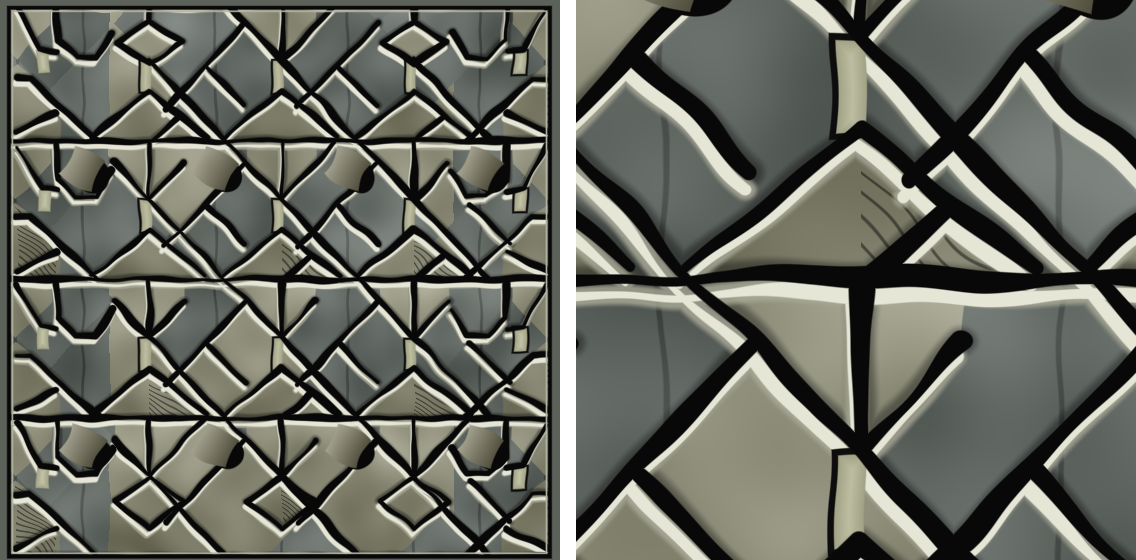
Left: the whole. Right: its middle third, enlarged.
Give the GLSL for this pattern, as a Shadertoy shader.

```glsl
const vec2 PITCH = vec2(0.2365, 0.2475);

float hash(vec2 p) {
    return fract(sin(dot(p, vec2(127.1, 311.7))) * 43758.55);
}
float gradientNoise(vec2 p) {
    vec2 i = floor(p), f = fract(p), w = f * f * (3.0 - 2.0 * f);
    float n[4];
    for (int k = 0; k < 4; k++) {
        vec2 o = vec2(k & 1, k >> 1);
        float a = 6.283 * hash(i + o);
        n[k] = dot(vec2(cos(a), sin(a)), f - o);
    }
    return mix(mix(n[0], n[1], w.x), mix(n[2], n[3], w.x), w.y);
}
vec2 toGrid(vec2 p) {
    return (p - vec2(0.03, 0.006)) / PITCH;
}
// Distance to a strut whose ends are given in cell units
float strut(vec2 q, vec2 a, vec2 b) {
    vec2 v = (q - a) * PITCH, e = (b - a) * PITCH;
    return length(v - e * clamp(dot(v, e) / dot(e, e), 0.0, 1.0));
}
bool crowned(vec2 id) {
    return id.y == 3.0 && mod(id.x, 2.0) == 1.0;
}

// Half motif along the side walls: hook, stepped gable and hanging cup
float edgeMotif(vec2 q) {
    vec2 cup[5] = vec2[](vec2(0.3, 1.0), vec2(0.31, 0.72), vec2(0.45, 0.6), vec2(0.6, 0.6), vec2(0.72, 0.78));
    vec2 step4[4] = vec2[](vec2(0.0, 0.45), vec2(0.1, 0.45), vec2(0.33, 0.25), vec2(0.62, 0.0));
    float d = strut(q, vec2(0.0, 0.06), vec2(0.3, 0.2));
    d = min(d, strut(q, vec2(0.0, 0.96), vec2(0.18, 0.66)));
    d = min(d, strut(q, vec2(0.18, 0.66), vec2(0.3, 0.64)));
    for (int k = 0; k < 4; k++) d = min(d, strut(q, cup[k], cup[k + 1]));
    for (int k = 0; k < 3; k++) d = min(d, strut(q, step4[k], step4[k + 1]));
    return d;
}

// Inner motif: split V or crown, crossing diagonals, gable or diamond
float innerMotif(vec2 q, vec2 id) {
    vec2 node = vec2(0.0, 0.58), m = vec2(abs(q.x), q.y);
    float d = strut(q, node, vec2(0.58, 0.0));
    if (crowned(id)) {
        d = min(d, strut(q, vec2(0.0, 0.86), vec2(0.0, 1.0)));
        d = min(d, strut(abs(q - vec2(0.0, 0.71)), vec2(0.24, 0.0), vec2(0.0, 0.15)));
    } else {
        d = min(d, strut(q, node, vec2(0.0, 1.0)));
        d = min(d, strut(q, node, id.x > 1.5 ? vec2(-0.42, 1.0) : vec2(-0.26, 0.84)));
        d = min(d, strut(q, node, vec2(0.26, 0.84) + 0.16 * step(0.4, hash(id + 3.0))));
    }
    if (id.x < 2.5) d = min(d, strut(q, vec2(0.12, 0.24), vec2(0.73, 0.85)));
    if (hash(id + 5.0) > 0.35) d = min(d, strut(q, vec2(0.42, 0.54), vec2(0.72, 0.26)));
    if (id.y < 0.5) {
        d = min(d, strut(m, vec2(0.0, 0.57), vec2(0.26, 0.4)));
        return min(d, strut(m, vec2(0.26, 0.4), vec2(0.0, 0.2)));
    }
    if (hash(id + 9.0) > 0.3) d = min(d, strut(q, vec2(0.22, 0.17), vec2(0.02, 0.0)));
    return min(d, strut(m, vec2(0.0, 0.36), vec2(0.43, 0.03)));
}

float network(vec2 p) {
    vec2 g = toGrid(p);
    float d = abs(g.y - round(g.y)) * PITCH.y;
    for (int i = -1; i <= 1; i++) {
        vec2 id = vec2(round(g.x) + float(i), floor(g.y)), q = g - id;
        if (id.x < 0.0 || id.x > 4.0) continue;
        if (mod(id.x, 4.0) == 0.0) d = min(d, edgeMotif(vec2(id.x > 2.0 ? -q.x : q.x, q.y)));
        else d = min(d, innerMotif(q, id));
    }
    return d;
}

void mainImage(out vec4 fragColor, in vec2 fragCoord) {
    vec2 uv = fragCoord / iResolution.xy;
    float aa = 1.0 / min(iResolution.x, iResolution.y);
    vec2 p = uv + 0.006 * vec2(gradientNoise(uv * 19.0), gradientNoise(uv * 19.0 + 40.0));
    vec2 g = toGrid(p), id = vec2(round(g.x), floor(g.y)), q = g - id;
    float wear = gradientNoise(uv * 13.0 + 9.0), broad = gradientNoise(uv * 5.0 + 3.0);
    bool inner = id.x > 0.5 && id.x < 3.5;

    // Grey facets, faint seams and khaki panels
    vec2 facet = floor(vec2(g.x + g.y - 0.58, g.y - g.x - 0.12)) + vec2(17.0 * id.y, 0.0);
    vec3 color = vec3(0.385, 0.41, 0.39) + 0.08 * (hash(facet + 2.0) - 0.5);
    color *= 1.0 - 0.25 * smoothstep(0.002 + aa, 0.001, abs(fract(g.x * 2.0 + 0.5) - 0.5) * PITCH.x * 0.5);
    float gable = 0.36 - 0.77 * abs(q.x) - q.y;
    if (id.y < 0.5) gable = 0.19 - abs(q.y - 0.385) - 0.73 * abs(q.x);
    if (!inner) gable = min(0.55 - 0.8 * abs(q.x) - q.y, 0.33 - abs(q.x));
    float panel = min(q.y - 0.58 - abs(q.x), 0.26 - abs(q.x));
    if (crowned(id)) panel = 0.15 - abs(q.y - 0.71) - 0.62 * abs(q.x);
    float khaki = smoothstep(-aa, aa, max(gable, panel) * PITCH.y);
    if (abs(g.x - 2.0) < 1.3) khaki = max(khaki, step(0.6, hash(facet)));
    vec3 tan = vec3(0.51, 0.51, 0.435) + 0.14 * (q.y - 0.4);
    color = mix(color, tan, khaki) + 0.13 * wear + 0.12 * broad;

    // Fine scratches in some gables
    float scratch = abs(fract((uv.x * 0.7 + uv.y) * 95.0 + 3.0 * wear) - 0.5);
    float scratched = step(0.4, hash(id + 11.0)) * step(0.03, gable) * step(0.0, q.x);
    color *= 1.0 - 0.45 * scratched * smoothstep(0.08 + 95.0 * aa, 0.03, scratch);

    // Shadow, cream bevel, stems and black struts
    float d = network(p), bevel = network(p + vec2(0.003, 0.0098));
    color *= 1.0 - 0.35 * smoothstep(0.012, 0.005, d);
    color = mix(color, vec3(0.67, 0.67, 0.6), 0.8 * smoothstep(0.0085, 0.004, bevel));
    color = mix(color, vec3(0.9, 0.9, 0.84), smoothstep(aa, -aa, bevel - 0.0043 - 0.005 * wear));
    float stem = max(abs(q.x * PITCH.x + 0.006) - 0.009, abs(q.y - 0.46) * PITCH.y - 0.027);
    if (!inner) stem = max(abs(abs(q.x) - 0.2) * PITCH.x - 0.011, abs(q.y - 0.57) * PITCH.y - 0.02);
    if (id.y > 0.5 || !inner) {
        color = mix(color, vec3(0.05), smoothstep(aa, -aa, stem - 0.004) * step(q.x, 0.0));
        color = mix(color, vec3(0.68, 0.68, 0.57) - 12.0 * (stem + 0.004), smoothstep(aa, -aa, stem));
    }
    color = mix(color, vec3(0.03), smoothstep(aa, -aa, d - 0.0052 - 0.005 * wear));

    // Tilted pillows with a dark crescent on alternate rows
    if (mod(id.y, 2.0) < 0.5) {
        vec2 c = vec2(fract(g.x) - 0.5, fract(g.y) - 0.8) * PITCH, r = mat2(0.88, 0.47, -0.47, 0.88) * c;
        float pillow = max(abs(r.x) - 0.029 - 6.0 * r.y * r.y, abs(r.y) - 0.033 + 5.0 * r.x * r.x);
        color = mix(color, vec3(0.03), smoothstep(aa, -aa, length(c - vec2(0.02, -0.014)) - 0.029));
        color = mix(color, vec3(0.48, 0.47, 0.4) - 5.0 * r.x, smoothstep(aa, -aa, pillow));
    }

    // Frame
    vec2 box = abs(uv - vec2(0.499, 0.496)) - vec2(0.483, 0.49);
    float frame = max(box.x, box.y);
    color = mix(color, vec3(0.7, 0.7, 0.63), smoothstep(aa, -aa, abs(frame + 0.006) - 0.0015));
    color = mix(color, vec3(0.36, 0.38, 0.35), smoothstep(-aa, aa, frame));
    color = mix(color, vec3(0.03), smoothstep(aa, -aa, abs(frame) - 0.0035));
    fragColor = vec4(color, 1.0);
}
```
